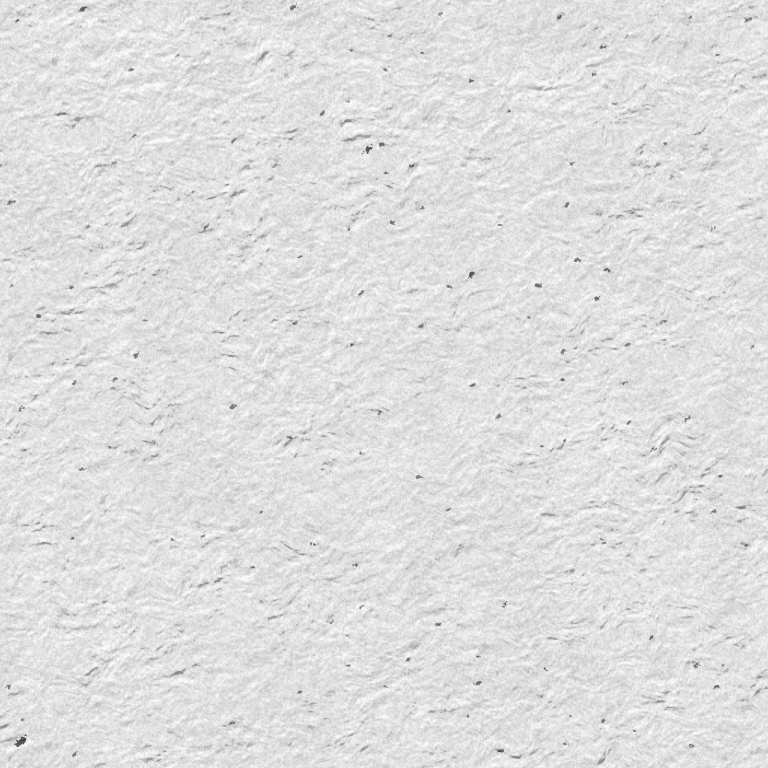
Give the GLSL for this texture, as a WebGL 2 fragment shader.

```glsl
#version 300 es
precision highp float;
// Pale rough plaster: a warped fractal height field lit from the upper left,
// with crisp grain, sparse shaded crevices and scattered tiny dark pits.
// Pits sit on jittered grids, one candidate per cell, broken up by noise.

uniform vec2 u_resolution;
out vec4 fragColor;

float hash(vec2 p) {
    return fract(sin(dot(p, vec2(12.9898, 78.233))) * 43758.5453);
}

float valueNoise(vec2 p) {
    vec2 cell = floor(p);
    vec2 f = fract(p);
    f = f * f * (3.0 - 2.0 * f);
    float low = mix(hash(cell), hash(cell + vec2(1.0, 0.0)), f.x);
    float high = mix(hash(cell + vec2(0.0, 1.0)), hash(cell + vec2(1.0, 1.0)), f.x);
    return mix(low, high, f.y);
}

mat2 rotation(float angle) {
    float c = cos(angle), s = sin(angle);
    return mat2(c, s, -s, c);
}

// Small bumps, slightly wider than tall, on a line rising to the right.
float plasterHeight(vec2 p) {
    vec2 warp = vec2(valueNoise(p * 31.0 + 7.0), valueNoise(p * 31.0 + 53.0)) - 0.5;
    vec2 q = rotation(-0.2) * (p + 0.022 * warp) * vec2(56.0, 84.0);
    float sum = 0.0, amplitude = 0.46;
    for (int octave = 0; octave < 4; octave++) {
        sum += amplitude * valueNoise(q);
        q = rotation(0.3) * q * 1.93 + 17.3;
        amplitude *= 0.62;
    }
    return sum;
}

// Coverage of small broken pits; density is the share of cells that hold one.
float pits(vec2 p, float cells, float density, float radius, float softness, float seed) {
    vec2 id = floor(p * cells) + seed;
    vec2 centre = 0.2 + 0.6 * vec2(hash(id), hash(id + 5.7));
    vec2 d = (fract(p * cells) - centre) / cells;
    d = rotation(1.2 * hash(id + 9.1) - 0.9) * d * vec2(0.65, 1.2);
    float size = radius * mix(0.45, 1.0, hash(id + 3.3));
    float ragged = (valueNoise(p * 420.0 + seed) - 0.5) * 2.0 * size;
    float edge = softness + 0.6 / min(u_resolution.x, u_resolution.y);
    float cover = 1.0 - smoothstep(-edge, edge, length(d) + ragged - size);
    return cover * step(hash(id + 13.9), density);
}

void main() {
    vec2 p = gl_FragCoord.xy / min(u_resolution.x, u_resolution.y);

    // Relief: slopes facing the light are bright, undersides are dark.
    float relief = plasterHeight(p) - plasterHeight(p + vec2(-0.0013, 0.0034));
    float roughness = valueNoise(p * 8.0 + 4.0);
    float tone = 0.880 + relief * mix(0.22, 0.36, roughness);

    // Faint mottling and two sizes of grain.
    tone += 0.03 * (valueNoise(p * 20.0 + 31.0) - 0.5);
    tone += 0.05 * (valueNoise(p * 240.0 + 11.0) - 0.5);
    tone += 0.095 * (valueNoise(p * 510.0) - 0.5);

    // Crevices, gathered in patches under the steepest ledges.
    float patches = smoothstep(0.45, 0.85, valueNoise(p * 24.0 + 71.0));
    tone -= 0.22 * smoothstep(0.1, 0.3, -relief) * patches;
    tone = min(tone, 0.975);

    // Soft grey hollows, then small dark pits.
    tone -= 0.10 * pits(p, 21.0, 0.2, 0.005, 0.003, 40.0);
    tone -= 0.42 * pits(p, 25.0, 0.2, 0.0026, 0.0006, 80.0);
    tone -= 0.55 * pits(p, 9.0, 0.06, 0.0055, 0.0006, 120.0);

    fragColor = vec4(vec3(max(tone, 0.1)), 1.0);
}
```
